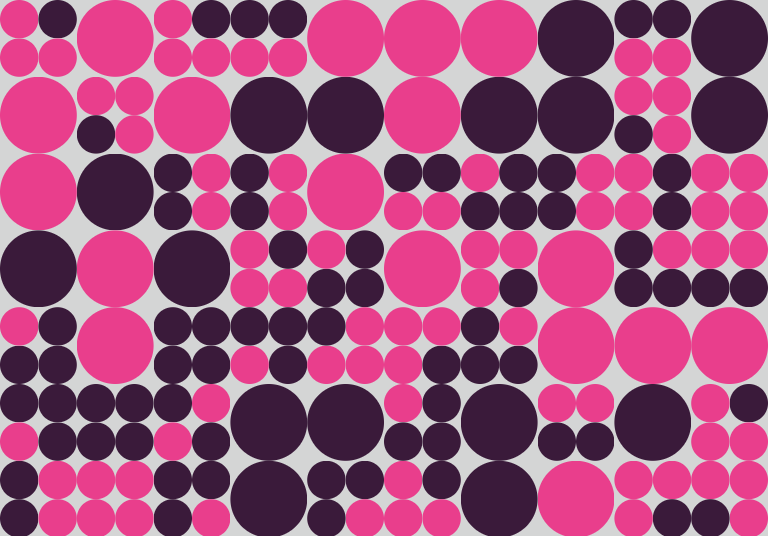
Write a WebGL 1 fragment shader that draws this pattern.

```glsl
precision highp float;

// A grid of touching dots: each square cell holds either one large disc
// or a two by two block of small ones, in two colours on pale grey.
// A hash per cell picks the size, and a hash per disc picks the colour.

uniform vec2 u_resolution;

const float COLUMNS = 10.0;       // cells across the canvas
const float LARGE_SHARE = 0.51;   // chance of one large disc in a cell
const float PINK_SHARE = 0.5;     // chance of a pink disc
const float SUBDIVISION = 2.0;    // small discs along a cell side
const float RADIUS = 0.5;         // in units of the disc's own square
const vec2 SIZE_SEED = vec2(17.0, 43.0);
const vec2 COLOUR_SEED = vec2(71.0, 29.0);

const vec3 GROUND = vec3(0.832, 0.836, 0.836);
const vec3 PINK = vec3(0.914, 0.243, 0.549);
const vec3 PLUM = vec3(0.227, 0.102, 0.227);

// Sine-free hash from a lattice point to [0, 1)
float hash(vec2 p) {
  vec3 h = fract(p.xyx * 0.1031);
  h += dot(h, h.yzx + 33.33);
  return fract((h.x + h.y) * h.z);
}

void main() {
  // Cell coordinates, with whole cells starting at the upper left
  float cellsPerPixel = COLUMNS / u_resolution.x;
  vec2 fromTop = vec2(gl_FragCoord.x, u_resolution.y - gl_FragCoord.y);
  vec2 grid = fromTop * cellsPerPixel;

  // Choose one large disc or a block of small ones
  bool isLarge = hash(floor(grid) + SIZE_SEED) < LARGE_SHARE;
  float density = isLarge ? 1.0 : SUBDIVISION;

  // Square around the nearest disc
  vec2 tile = grid * density;
  vec2 local = fract(tile) - 0.5;
  vec2 discId = floor(tile) + COLOUR_SEED * density;

  // Disc coverage, smoothed over one pixel
  float pixel = cellsPerPixel * density;
  float coverage = clamp(0.5 + (RADIUS - length(local)) / pixel, 0.0, 1.0);

  vec3 discColour = hash(discId) < PINK_SHARE ? PINK : PLUM;
  gl_FragColor = vec4(mix(GROUND, discColour, coverage), 1.0);
}
```
